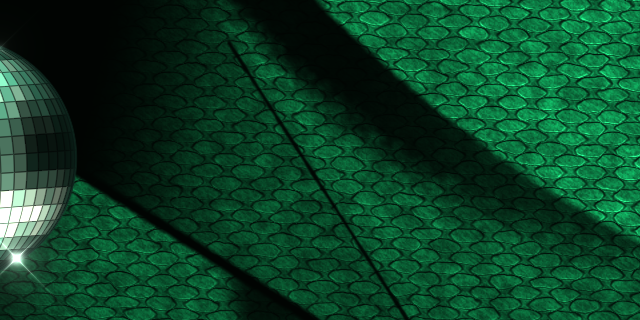
Reproduce this background procedurally as a Shadertoy shader.

```glsl
// Folded emerald snakeskin in diagonal shadow, with a mirror ball and a sparkle at the left.

const vec3 LIT_GREEN = vec3(0.054, 0.56, 0.310);
const vec3 DEEP_GREEN = vec3(0.003, 0.016, 0.007);
const vec3 RIM_GREEN = vec3(0.09, 0.30, 0.19);
const vec2 SCALE_PITCH = vec2(0.126, 0.070);
const vec2 SCALE_HALF = vec2(0.050, 0.0220);
const vec2 BALL_CENTRE = vec2(-0.138, 0.505);
const float BALL_RADIUS = 0.378;
const vec2 TILE_ANGLE = vec2(0.125, 0.150);
const vec2 SPARKLE = vec2(0.052, 0.193);
const vec2 CREASE_TOP = vec2(0.716, 0.865);
const vec2 CREASE_END = vec2(1.280, -0.010);
const vec2 FOLD_TOP = vec2(0.225, 0.475);
const vec2 FOLD_END = vec2(0.990, -0.010);

float hash(vec2 p) {
    vec3 q = fract(p.xyx * 0.1031);
    q += dot(q, q.yzx + 33.33);
    return fract((q.x + q.y) * q.z);
}

float noise(vec2 p) {
    vec2 i = floor(p), f = fract(p);
    f = f * f * (3.0 - 2.0 * f);
    return mix(mix(hash(i), hash(i + vec2(1, 0)), f.x),
               mix(hash(i + vec2(0, 1)), hash(i + vec2(1, 1)), f.x), f.y);
}

float segment(vec2 p, vec2 a, vec2 b) {
    vec2 v = b - a;
    return length(p - a - v * clamp(dot(p - a, v) / dot(v, v), 0.0, 1.0));
}

mat2 rotate(float a) {
    return mat2(cos(a), sin(a), -sin(a), cos(a));
}

// Offset from the nearest centre of a staggered lattice, in scale units
vec2 scaleCell(vec2 p) {
    vec2 a = (fract(p / SCALE_PITCH) - 0.5) * SCALE_PITCH / SCALE_HALF;
    vec2 b = (fract(p / SCALE_PITCH + 0.5) - 0.5) * SCALE_PITCH / SCALE_HALF;
    return dot(a, a) < dot(b, b) ? a : b;
}

// x: surface brightness, y: embossed highlight
vec2 snakeskin(vec2 p) {
    vec2 wobble = vec2(noise(p * 21.0), noise(p * 21.0 + 40.0)) - 0.5;
    wobble += 0.4 * (vec2(noise(p * 70.0), noise(p * 70.0 + 17.0)) - 0.5);
    vec2 q = scaleCell(rotate(0.035) * p + wobble * vec2(0.014, 0.010));
    vec2 a = abs(q);
    float d = mix(length(q), max(a.y * 1.05, a.x * 0.82 + a.y * 0.5), 0.4);
    float upper = smoothstep(-0.7, 0.6, q.y);
    float groove = exp(-pow((d - 0.95) / mix(0.06, 0.10, upper), 2.0));
    float rim = exp(-pow((d - 0.81) / 0.06, 2.0));
    float outerRim = exp(-pow((d - 1.10) / 0.06, 2.0));

    // Fine leather grain with slanted strokes, broken by uneven wear
    vec2 s = rotate(0.6) * p;
    float grain = 0.6 * noise(s * vec2(75.0, 190.0)) + 0.4 * noise(p * 240.0);
    float patches = noise(p * vec2(22.0, 30.0) + 9.0);
    float wear = noise(p * vec2(38.0, 60.0) + 23.0);
    float body = mix(0.78, 0.90, smoothstep(1.05, 0.75, d));
    body *= (0.58 + 0.68 * grain) * (0.80 + 0.40 * patches);
    body *= 1.0 - groove * mix(0.35, 0.85, upper) * (0.65 + 0.4 * wear);
    float shine = rim * (1.0 - upper) + 0.45 * outerRim * smoothstep(0.3, -0.6, q.y);
    return vec2(body, shine * (0.3 + 0.8 * grain) * (0.4 + patches));
}

// Broad light, diagonal shadow band, crease and fold
float clothLight(vec2 p) {
    float ragged = noise(p * 42.0) - 0.5;
    float t = p.x - 0.99, s = p.x - 0.664;
    float bandTop = 1.0 - 0.991 * t + 0.241 * t * t + 0.008 * ragged;
    float bandBase = 1.0 - 1.17 * s + 0.41 * s * s + 0.05 * ragged;
    float beyond = smoothstep(-0.020, 0.014, p.y - bandTop);
    float creaseX = CREASE_TOP.x + (CREASE_TOP.y - p.y) * 0.645;
    float left = 0.60 * smoothstep(0.20, 0.84, p.x + (0.4 - p.y) * 0.22);
    float light = mix(left, 0.74, smoothstep(-0.01, 0.06, p.x - creaseX));
    light = mix(light, 0.92 + 0.18 * smoothstep(1.2, 1.8, p.x), beyond);
    float band = smoothstep(-0.07, 0.13, p.y - bandBase) * (1.0 - beyond);
    light *= 1.0 - band * mix(0.95, 0.55, smoothstep(1.05, 1.85, p.x));

    float foldY = FOLD_TOP.y - 0.634 * (p.x - FOLD_TOP.x);
    float under = 0.30 + 0.42 * smoothstep(0.0, 0.30, p.x);
    under *= 1.0 - 0.85 * smoothstep(0.69, 0.80, p.x + 0.25 * p.y);
    light = mix(under, light, smoothstep(-0.012, 0.012, p.y - foldY));

    float crease = segment(p, CREASE_TOP, CREASE_END) + 0.003 * ragged;
    light *= mix(0.08, 1.0, smoothstep(0.001, 0.010, crease));
    return light * smoothstep(0.006, 0.026, segment(p, FOLD_TOP, FOLD_END) + 0.004 * ragged);
}

vec3 mirrorBall(vec2 n, float px) {
    vec2 m = rotate(-0.07) * n;
    float z = sqrt(max(1.0 - dot(m, m), 0.0));
    float lat = asin(clamp(m.y, -1.0, 1.0));
    vec2 uv = vec2(atan(m.x, z), lat) / TILE_ANGLE;
    vec2 id = floor(uv), edge = 0.5 - abs(fract(uv) - 0.5);
    vec2 c = (id + 0.5) * TILE_ANGLE;
    // Reflected bright zones above and below a dark belt
    float upperGlow = 0.85 * exp(-pow((c.y - 0.70) / 0.36, 2.0));
    float lowerGlow = 1.25 * exp(-pow((c.y + 0.55) / 0.28, 2.0));
    float glow = upperGlow + lowerGlow + 0.42 * smoothstep(0.75, 0.45, c.x);
    glow *= smoothstep(1.55, 0.60, c.x) * (0.78 + 0.34 * hash(id + 7.0));
    float whiteness = clamp(0.6 * hash(id + 31.0) + 0.5 * lowerGlow, 0.0, 1.0);
    vec3 tint = mix(vec3(0.38, 0.78, 0.62), vec3(0.90, 0.94, 0.83), whiteness);
    vec3 col = vec3(0.01, 0.045, 0.03) + tint * glow;
    float line = min(edge.x * TILE_ANGLE.x * max(z, 0.15), edge.y * TILE_ANGLE.y);
    col *= mix(0.45, 1.0, smoothstep(0.0, 0.003 + px, line));
    return col + vec3(0.06, 0.16, 0.13) * pow(1.0 - z, 4.0);
}

// Soft core with four tapered diagonal rays
float sparkle(vec2 p) {
    vec2 r = abs(rotate(0.80) * p);
    float rays = exp(-r.x * 16.0 - r.y * 420.0) + exp(-r.y * 16.0 - r.x * 420.0);
    return 0.8 * rays + 0.8 * exp(-dot(p, p) * 2400.0) + 0.36 * exp(-length(p) * 18.0);
}

void mainImage(out vec4 fragColor, in vec2 fragCoord) {
    vec2 p = fragCoord / iResolution.y;
    float px = 1.0 / iResolution.y;
    vec2 skin = snakeskin(p);
    float light = clothLight(p);
    vec3 col = DEEP_GREEN + light * (LIT_GREEN * skin.x + RIM_GREEN * skin.y * light);

    vec2 n = (p - BALL_CENTRE) / BALL_RADIUS;
    float inside = smoothstep(px, -px, (length(n) - 1.0) * BALL_RADIUS);
    col = mix(col, mirrorBall(n, px / BALL_RADIUS), inside);
    col += vec3(0.90, 1.0, 0.93) * sparkle(p - SPARKLE);
    col += vec3(0.10, 0.12, 0.11) * sparkle((p - vec2(0.0, 0.85)) * 1.3);
    fragColor = vec4(clamp(col, 0.0, 1.0), 1.0);
}
```
